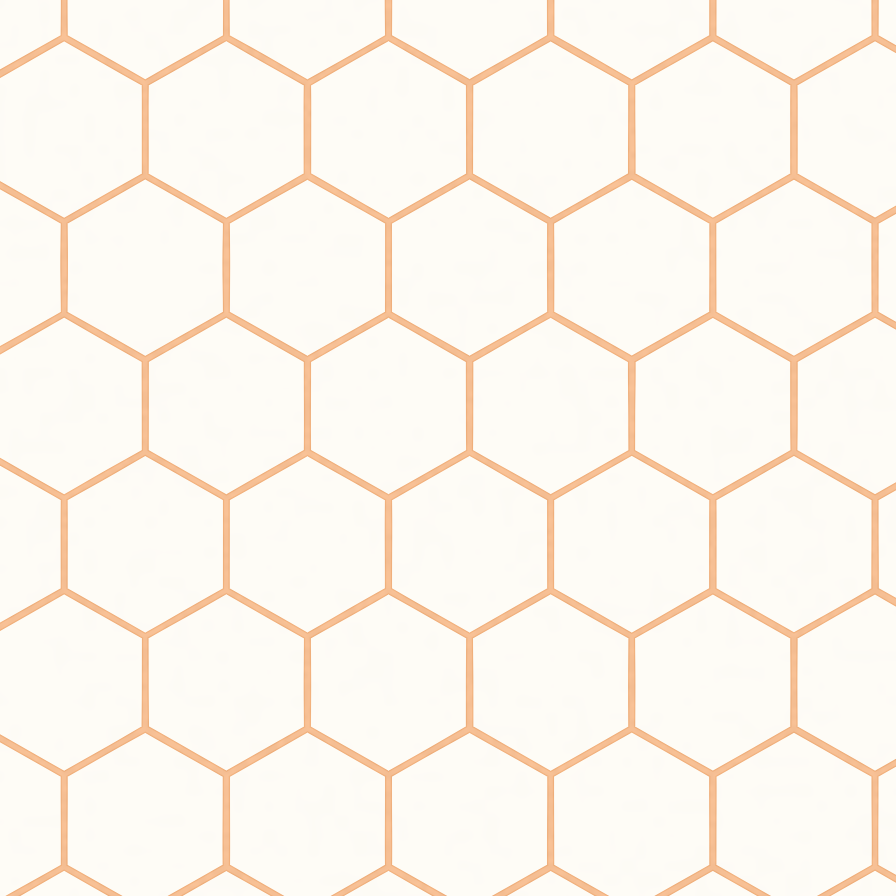
Give the GLSL for this pattern, as a WebGL 1 fragment shader.

```glsl
precision highp float;

// Honeycomb of thin apricot lines on warm white paper.
// Two interleaved rectangular grids give the nearest cell centre; the distance
// to the cell border draws each line, with a darker rim and a slight wobble.

uniform vec2 u_resolution;

float hash(vec2 p) {
    vec3 q = fract(p.xyx * 0.1031);
    q += dot(q, q.yzx + 33.33);
    return fract((q.x + q.y) * q.z);
}

float valueNoise(vec2 p) {
    vec2 cell = floor(p);
    vec2 f = fract(p);
    f = f * f * (3.0 - 2.0 * f);
    float low = mix(hash(cell), hash(cell + vec2(1.0, 0.0)), f.x);
    float high = mix(hash(cell + vec2(0.0, 1.0)), hash(cell + 1.0), f.x);
    return mix(low, high, f.y);
}

// Distance to the border of the enclosing pointy-top hexagon of unit width.
float hexBorder(vec2 p) {
    vec2 period = vec2(1.0, 1.73205);
    vec2 a = mod(p + 0.5 * period, period) - 0.5 * period;
    vec2 b = mod(p, period) - 0.5 * period;
    vec2 g = abs(dot(a, a) < dot(b, b) ? a : b);
    return 0.5 - max(g.x, dot(g, vec2(0.5, 0.866025)));
}

void main() {
    vec2 uv = gl_FragCoord.xy / u_resolution.y;
    float pixel = 1.0 / u_resolution.y;

    // Cells are 0.181 wide and slightly flattened vertically.
    float pitch = 0.181;
    vec2 p = (uv - vec2(0.1621, 0.7012)) * vec2(1.0, 1.0158) / pitch;
    float d = hexBorder(p) * pitch;

    // Line width drifts gently along its length.
    float halfWidth = 0.0040 + 0.0007 * (valueNoise(uv * 17.0 + 5.0) - 0.5);
    float line = 1.0 - smoothstep(-0.6 * pixel, 0.6 * pixel, d - halfWidth);
    float rim = smoothstep(halfWidth - 0.0022, halfWidth - 0.0004, d);

    // Faint paper mottling and pigment variation.
    vec3 paper = vec3(0.995, 0.987, 0.964) + 0.004 * (valueNoise(uv * 60.0) - 0.5);
    vec3 ink = mix(vec3(0.965, 0.750, 0.580), vec3(0.940, 0.685, 0.480), rim);
    ink += 0.025 * (valueNoise(uv * 150.0 + 40.0) - 0.5);

    gl_FragColor = vec4(mix(paper, ink, line), 1.0);
}
```
